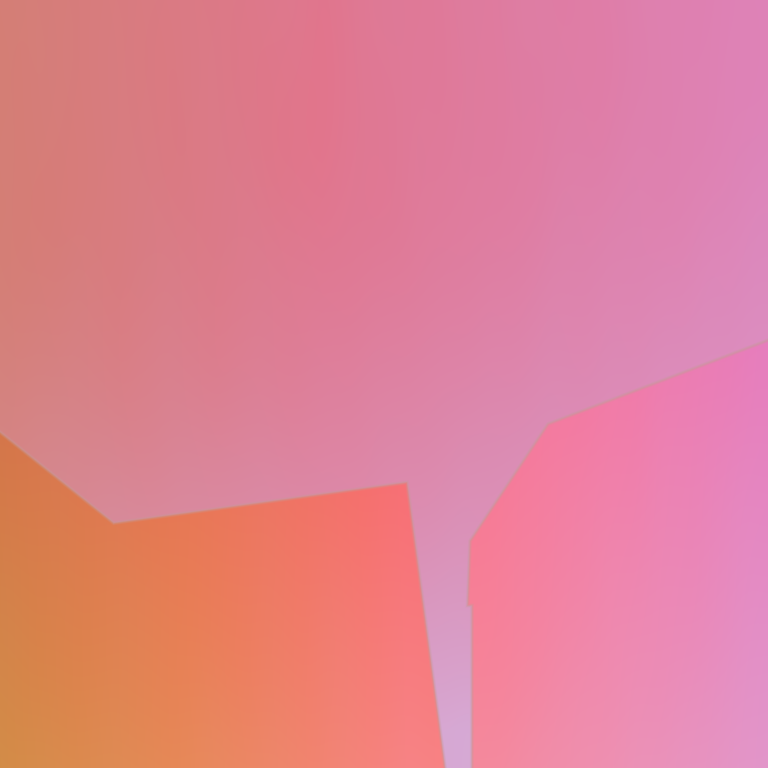
Reproduce this background procedurally as a WebGL 2 fragment shader.

```glsl
#version 300 es
precision highp float;

#define EDGE_SOFTNESS 0.0012
#define RIM_WIDTH 0.0024
#define RIM_STRENGTH 0.5
#define GRAIN_AMOUNT 0.012
#define GRAIN_SCALE vec2(16.0, 3.5)
#define LAVENDER vec3(0.84, 0.66, 0.83)
#define RIM_COLOR vec3(0.77, 0.60, 0.59)

uniform vec2 u_resolution;
out vec4 fragColor;

// Gradient noise
vec2 hashGradient(vec2 cell) {
  float angle = 6.2832 * fract(sin(dot(cell, vec2(127.1, 311.7))) * 43758.5);
  return vec2(cos(angle), sin(angle));
}

float gradientNoise(vec2 p) {
  vec2 i = floor(p), f = fract(p);
  vec2 u = f * f * f * (f * (f * 6.0 - 15.0) + 10.0);
  vec2 e = vec2(0.0, 1.0);
  float low = mix(dot(hashGradient(i), f),
                  dot(hashGradient(i + e.yx), f - e.yx), u.x);
  float high = mix(dot(hashGradient(i + e.xy), f - e.xy),
                   dot(hashGradient(i + e.yy), f - e.yy), u.x);
  return mix(low, high, u.y);
}

// Signed distance to the line from a to b, positive on its left
float leftOf(vec2 p, vec2 a, vec2 b) {
  vec2 along = normalize(b - a);
  return dot(p - a, vec2(-along.y, along.x));
}

// Panel shapes, negative inside
float leftPanel(vec2 p) {
  vec2 valley = vec2(0.148, 0.319), peak = vec2(0.530, 0.372);
  float top = min(leftOf(p, vec2(0.0, 0.4375), valley), leftOf(p, valley, peak));
  return max(top, leftOf(p, peak, vec2(0.5795, 0.0)));
}

float rightPanel(vec2 p) {
  vec2 shoulder = vec2(0.612, 0.2955), corner = vec2(0.7135, 0.448);
  float side = leftOf(p, vec2(0.609, 0.215), shoulder);
  float notch = min(0.6145 - p.x, 0.2115 - p.y);
  float top = max(leftOf(p, shoulder, corner), leftOf(p, corner, vec2(1.0, 0.557)));
  return max(max(side, notch), top);
}

// Three-stop horizontal ramp
vec3 ramp(vec3 a, vec3 b, vec3 c, float start, float middle, float end, float x) {
  vec3 first = mix(a, b, clamp((x - start) / (middle - start), 0.0, 1.0));
  return mix(first, c, clamp((x - middle) / (end - middle), 0.0, 1.0));
}

// Colours of the three surfaces
vec3 backdropColor(vec2 p) {
  vec3 color = ramp(vec3(0.83, 0.495, 0.46), vec3(0.875, 0.465, 0.56),
                    vec3(0.87, 0.51, 0.72), 0.0, 0.42, 1.0, p.x);
  float haze = clamp((0.75 - p.y + 0.25 * p.x) / 0.85, 0.0, 1.0);
  color = mix(color, LAVENDER, haze * haze);
  vec2 q = (p - vec2(0.41, 0.85)) / vec2(0.06, 0.16);
  return color + vec3(0.008, -0.006, -0.01) * exp(-dot(q, q));
}

vec3 leftColor(vec2 p) {
  vec3 color = ramp(vec3(0.83, 0.47, 0.29), vec3(0.91, 0.455, 0.33),
                    vec3(0.97, 0.43, 0.455), 0.0, 0.25, 0.53, p.x);
  float depth = 1.0 - p.y / 0.4;
  return color + depth * mix(vec3(-0.005, 0.08, -0.01), vec3(0.0, 0.08, 0.06), p.x / 0.55);
}

vec3 rightColor(vec2 p) {
  vec3 color = ramp(vec3(0.975, 0.45, 0.56), vec3(0.945, 0.48, 0.655),
                    vec3(0.90, 0.50, 0.745), 0.61, 0.80, 1.0, p.x);
  return color + vec3(-0.015, 0.085, 0.045) * (1.0 - p.y / 0.5);
}

// Lays a panel with a thin pale rim over the colour below
vec3 layPanel(vec3 below, vec3 panel, float d, float soft) {
  vec3 color = mix(panel, below, smoothstep(-soft, soft, d));
  float rim = 1.0 - smoothstep(0.0, RIM_WIDTH + soft, abs(d));
  return mix(color, RIM_COLOR, RIM_STRENGTH * rim);
}

void main() {
  vec2 p = gl_FragCoord.xy / u_resolution;
  float soft = max(EDGE_SOFTNESS, 0.7 / min(u_resolution.x, u_resolution.y));

  vec3 color = backdropColor(p);
  color = layPanel(color, leftColor(p), leftPanel(p), soft);
  color = layPanel(color, rightColor(p), rightPanel(p), soft);

  // Faint vertical streaks
  float streak = gradientNoise(p * GRAIN_SCALE);
  color += GRAIN_AMOUNT * streak * vec3(0.5, -0.7, -1.0);
  fragColor = vec4(clamp(color, 0.0, 1.0), 1.0);
}
```
